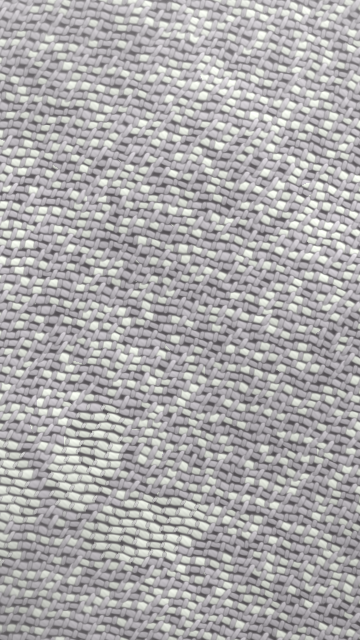
This texture is drawn by a Shadertoy shader. Its source:

```glsl
// Lavender and pale woven cloth with slanted warp stitches and a pale petal motif.

const float ROWS = 70.0;          // weft rows down the canvas
const float PITCH = 1.54;         // stitch repeat, in row heights
const float SLANT = 0.30;         // lean of each warp stitch
const float LEAN = 0.08;          // lean of the warp over the whole cloth
const float PALE_ODD = 0.70;      // chance of a pale float on odd rows
const float PALE_EVEN = 0.28;     // chance of a pale float on even rows
const float SOFTNESS = 0.30;      // fuzz of the yarn edges
const vec2 FLOWER = vec2(0.078, 0.14);
const vec2 PETAL_SIZE = vec2(0.100, 0.050);
const vec3 SHADOW = vec3(0.325, 0.31, 0.325);
const vec3 LAVENDER = vec3(0.705, 0.69, 0.71);
const vec3 PALE = vec3(0.845, 0.86, 0.825);
const vec3 HAZE = vec3(0.70, 0.70, 0.695);

float hash(vec2 p) {
    p = fract(p * vec2(0.1031, 0.1137));
    p += dot(p, p.yx + 33.33);
    return fract((p.x + p.y) * p.x * 97.3);
}

// Layered sines for soft folds and uneven tone, about -1 to 1.
float folds(vec2 p) {
    return 0.5 * sin(7.0 * p.x + 5.0 * p.y)
         + 0.3 * sin(13.0 * p.y - 9.0 * p.x + 1.7)
         + 0.2 * sin(23.0 * p.x + 17.0 * p.y);
}

// Normalised distance to the nearest petal; 1 lies on its edge.
float petals(vec2 p) {
    float nearest = 9.0;
    for (int k = 0; k < 4; k++) {
        float angle = 0.22 + 0.97 * float(k);
        vec2 axis = vec2(cos(angle), sin(angle));
        vec2 v = p - FLOWER;
        vec2 q = vec2(dot(v, axis) - 0.155, dot(v, vec2(-axis.y, axis.x)));
        nearest = min(nearest, length(q / PETAL_SIZE));
    }
    return nearest;
}

// Bricklike offset of every other row, with some irregularity.
float rowShift(float row) {
    return 0.5 * mod(row, 2.0) + 0.38 * hash(vec2(row, 5.0));
}

// Rounded yarn with faint twisted fibres, lit from above; rim is its edge tone.
vec3 yarn(vec3 colour, float rim, float d, vec2 q, float seed) {
    float roundness = mix(rim, 1.0, smoothstep(-0.2, 0.85, 1.0 - d * d));
    float fibre = sin(9.0 * q.x + 12.0 * q.y + 6.28 * seed);
    vec3 lit = mix(SHADOW, colour, roundness);
    return lit * (1.0 + 0.24 * q.y + 0.015 * fibre + 0.12 * (seed - 0.5));
}

void mainImage(out vec4 fragColor, in vec2 fragCoord) {
    vec2 uv = fragCoord / iResolution.y;

    // Bend the thread grid so that rows sag to the right.
    vec2 p = ROWS * vec2(uv.x - LEAN * uv.y,
                         uv.y + 0.08 * uv.x + 0.18 * uv.x * uv.x);
    p += vec2(0.3, 0.12) * folds(uv * 1.6);
    p.y += 0.12 * sin(p.x * 1.3 + 2.0 * sin(p.y * 0.7));

    // Focus falls off at the top and the lower left.
    float blur = 0.65 * smoothstep(0.65, 1.05, uv.y)
               + 0.45 * smoothstep(0.35, 0.0, length(uv * vec2(1.0, 0.8)));
    float soft = 0.8 * ROWS / iResolution.y + SOFTNESS + 0.16 * blur;
    float row0 = floor(p.y);
    float tone = folds(uv * 1.3 + 0.4);
    vec3 colour = SHADOW;

    // Weft floats: plump ovals, shaded mostly across the yarn.
    for (int j = -1; j <= 1; j++) {
        float row = row0 + float(j);
        float x = p.x / PITCH + rowShift(row);
        vec2 id = vec2(floor(x), row);
        float seed = hash(id + 71.0);
        vec2 q = vec2((fract(x) - 0.5) * PITCH, p.y - row - 0.5);
        float e = petals(uv - q / ROWS) + 0.25 * (seed - 0.5);
        float inside = smoothstep(1.08, 0.92, e);
        float border = smoothstep(0.95, 1.1, e) * smoothstep(1.45, 1.2, e);
        float chance = mix(PALE_EVEN, PALE_ODD, mod(row, 2.0)) + 0.12 * tone;
        chance = mix(chance * (1.0 - 0.7 * border), 0.97, inside);
        float isPale = step(hash(id + 13.0), chance);
        float radius = 0.45 + 0.07 * isPale + 0.12 * (seed - 0.5);
        q.y -= 0.16 * (hash(id + 29.0) - 0.5) - 0.08 * q.x;
        float d = length(vec2(0.55 * q.x, q.y)) / radius;
        float cover = 1.0 - smoothstep(1.0 - soft, 1.0 + soft, d);
        float across = mix(abs(q.y) / radius, d, 0.4);
        vec3 thread = mix(LAVENDER, PALE, isPale);
        colour = mix(colour, yarn(thread, 0.15, across, q, seed), cover);
    }

    // Warp stitches crossing over the gaps between floats.
    for (int j = -1; j <= 1; j++) {
        float row = row0 + float(j);
        float x = p.x / PITCH + rowShift(row) + 0.5;
        float seed = hash(vec2(floor(x), row) + 37.0);
        vec2 q = vec2((fract(x) - 0.5) * PITCH, p.y - row - 0.5);
        float inside = smoothstep(1.08, 0.92, petals(uv - q / ROWS));
        q.x -= (SLANT + 0.4 * (seed - 0.5)) * q.y;
        float halfLength = mix(0.20 + 0.28 * seed, 0.10, inside);
        float radius = mix(0.25 + 0.08 * seed, 0.20, inside);
        float d = length(vec2(q.x, max(abs(q.y) - halfLength, 0.0))) / radius;
        float cover = 1.0 - smoothstep(1.0 - 1.5 * soft, 1.0 + 1.5 * soft, d);
        vec3 thread = mix(LAVENDER, PALE, 0.4 * inside);
        colour = mix(colour, yarn(thread, 0.5, d, q, seed), 0.95 * cover);
    }

    // Haze and uneven light over the cloth.
    colour = mix(colour, HAZE, 0.36 * clamp(blur, 0.0, 1.0));
    colour *= 1.03 + 0.06 * tone + 0.17 * (uv.y - 0.5);
    fragColor = vec4(clamp(colour, 0.0, 1.0), 1.0);
}
```
